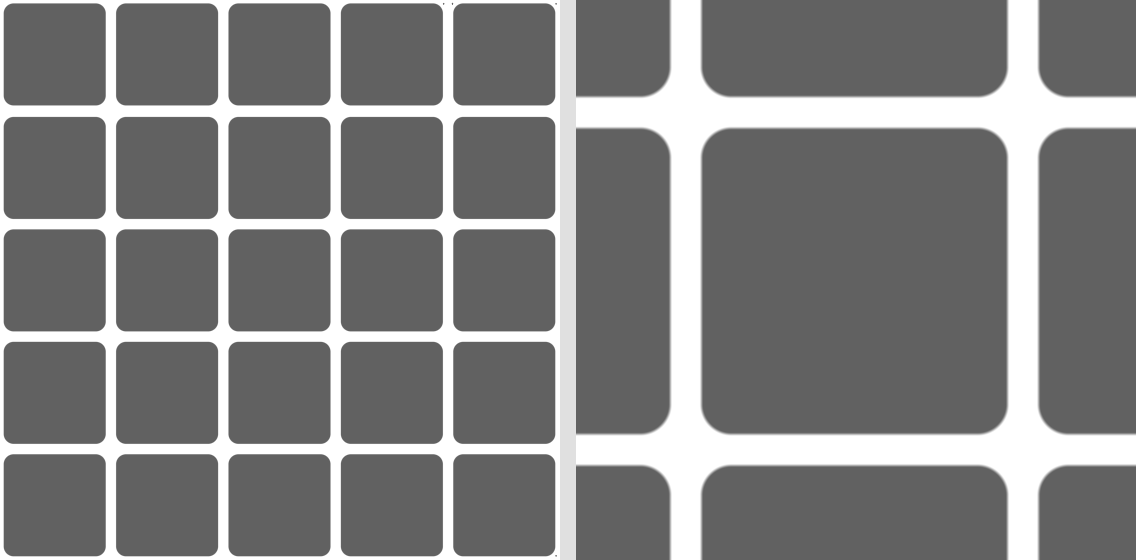
Left, the full canvas; right, a detail of the centre.
Write a three.js fragment shader that draws this pattern.

```glsl
// Five by five grid of grey rounded squares on white.
// Each cell is one rounded-box distance; the top row sits slightly high,
// and a few outer corners on the right carry tiny dark specks.

varying vec2 vUv;

float roundedBox(vec2 p, float halfSize, float radius) {
  vec2 q = abs(p) - halfSize + radius;
  return length(max(q, 0.0)) + min(max(q.x, q.y), 0.0) - radius;
}

// Inked where the signed distance is negative, with a soft edge
float coverage(float dist) {
  return 1.0 - smoothstep(-0.0013, 0.0013, dist);
}

void main() {
  // Cell index and position relative to the tile centre
  vec2 firstCentre = vec2(0.0977);
  vec2 pitch = vec2(0.2007, 0.2008);
  vec2 cell = clamp(floor((vUv - firstCentre) / pitch + 0.5), 0.0, 4.0);
  vec2 p = vUv - firstCentre - cell * pitch;
  float topRow = step(3.5, cell.y);
  p.y -= 0.0019 * topRow;

  float ink = coverage(roundedBox(p, 0.0911, 0.0178));

  // Specks: top corners beside the last gap, and the lower right corner
  float lastColumn = step(3.5, cell.x);
  float rightSide = step(0.0, p.x);
  float upperSide = step(0.0, p.y);
  float topSpeck = topRow * upperSide * max(lastColumn, rightSide * step(2.5, cell.x));
  float lowSpeck = (1.0 - step(0.5, cell.y)) * (1.0 - upperSide) * lastColumn * rightSide;
  vec2 corner = abs(abs(p) - vec2(0.0925, 0.0903));
  float speck = coverage(corner.x + corner.y - 0.0018);
  ink = max(ink, speck * max(topSpeck, lowSpeck));

  gl_FragColor = vec4(mix(vec3(1.0), vec3(0.38), ink), 1.0);
}
```
